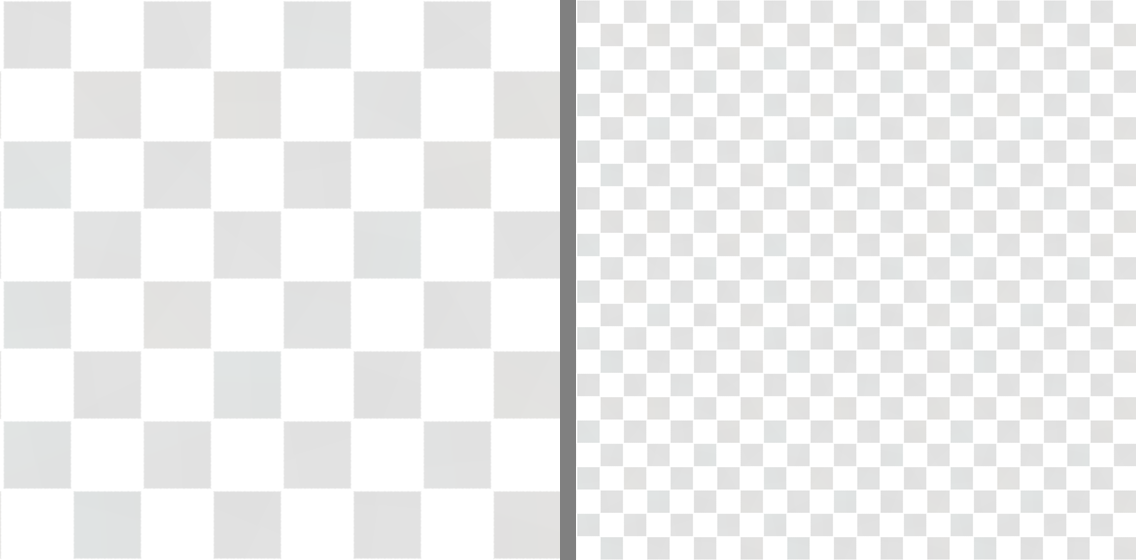
Left: one tile. Right: repeated 3 by 3.
Reproduce this pattern procedurally as a Shadertoy shader.

```glsl
float hash(vec2 p) {
    return fract(sin(dot(p, vec2(127.1, 311.7))) * 43758.5453);
}

// Signed distance to a square whose edges waver slightly
float roughSquare(vec2 p, float halfSize, float phase) {
    vec2 waver = sin(p.yx * 75.0 + phase) + sin(p.yx * 131.0 - phase * 2.0);
    vec2 d = abs(p) - halfSize + 0.0012 * waver;
    return max(d.x, d.y);
}

// Pale grey with a faint tinted gradient and a soft diagonal crease
vec3 tileColor(vec2 p, vec2 id) {
    float angle = 6.2832 * hash(id + 3.0);
    vec2 dir = vec2(cos(angle), sin(angle));
    float gradient = smoothstep(-0.6, 0.6, dot(p, dir));
    float mood = hash(id + 17.0);
    vec3 cool = vec3(-0.006, 0.006, 0.005) * smoothstep(0.55, 0.9, mood);
    vec3 warm = vec3(0.003, 0.0, -0.008) * smoothstep(0.3, 0.05, mood);

    float creaseAngle = angle + 1.0 + hash(id + 29.0);
    vec2 creaseDir = vec2(cos(creaseAngle), sin(creaseAngle));
    float crease = smoothstep(-0.03, 0.03, dot(p, creaseDir) - 0.4 * (hash(id + 41.0) - 0.5));

    float shade = 0.884 + 0.005 * (hash(id + 53.0) - 0.5);
    return vec3(shade) + (cool + warm) * (0.4 + 0.6 * gradient)
         + 0.004 * (gradient - 0.5) + 0.004 * (crease - 0.5);
}

void mainImage(out vec4 fragColor, in vec2 fragCoord) {
    // Eight by eight cells, nudged to the right
    vec2 grid = fragCoord / iResolution.xy * 8.0 - vec2(0.034, 0.0);
    vec2 id = mod(floor(grid), 8.0);
    vec2 p = fract(grid) - 0.5;

    // Grey squares on alternate cells, separated by thin white gaps
    float checker = mod(id.x + id.y, 2.0);
    float dist = roughSquare(p, 0.479, 6.2832 * hash(id));
    float blur = max(0.016, 6.0 / iResolution.y);
    float mask = checker * (1.0 - smoothstep(-blur, blur, dist));

    fragColor = vec4(mix(vec3(1.0), tileColor(p, id), mask), 1.0);
}
```
